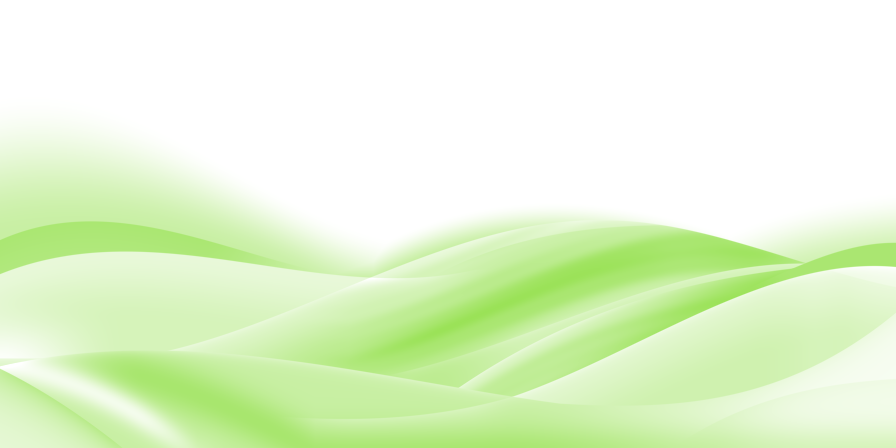
Write a Shadertoy shader that draws this background.

```glsl
// Soft green ribbons sweeping across a white field.
// Cubic edge curves bound overlapping sheets; each sheet sets one scalar
// density (0 = white, 1 = full green), shaded by its depth below the edge.

const vec3 PAPER = vec3(1.0);
const vec3 GREEN = vec3(0.55, 0.87, 0.25);
const float RIM_WIDTH = 0.012;     // pale glow just under an edge
const float STREAK_WIDTH = 0.055;  // dark bands inside the sheets
const float FIBRE_AMOUNT = 0.025;  // fine silky variation
const float RIBBON_DENSITY = 0.74;

// Cubic through four heights spaced evenly from x0 to x1, flat outside.
float curve(float x, float x0, float x1, vec4 h) {
    float t = clamp((x - x0) / (x1 - x0), 0.0, 1.0) * 3.0;
    vec4 w = vec4(-(t - 1.0) * (t - 2.0) * (t - 3.0) / 6.0,
                  t * (t - 2.0) * (t - 3.0) / 2.0,
                  -t * (t - 1.0) * (t - 3.0) / 2.0,
                  t * (t - 1.0) * (t - 2.0) / 6.0);
    return dot(w, h);
}

// Antialiased coverage for a positive depth.
float cover(float depth) {
    float aa = 0.8 / iResolution.y;
    return smoothstep(-aa, aa, depth);
}

float band(float d, float width) {
    return exp(-d * d / (width * width));
}

float rim(float depth) {
    return exp(-max(depth, 0.0) / RIM_WIDTH);
}

float fibres(float d, float x) {
    return FIBRE_AMOUNT * (sin(d * 95.0 + x * 5.0) + 0.6 * sin(d * 170.0 - x * 9.0));
}

// Three hazy hills that melt upward into the paper.
float haze(float x, float y) {
    float left = curve(x, 0.0, 0.5, vec4(0.771, 0.706, 0.526, 0.44)) - y;
    float middle = curve(x, 0.417, 0.9, vec4(0.445, 0.542, 0.516, 0.406)) - y;
    float right = curve(x, 0.781, 1.0, vec4(0.44, 0.505, 0.544, 0.565)) - y;
    float a = 0.48 * smoothstep(-0.02, mix(0.3, 0.14, smoothstep(0.0, 0.35, x)), left);
    float b = 0.56 * smoothstep(-0.005, 0.09, middle);
    float c = 0.42 * smoothstep(-0.01, 0.14, right);
    return max(max(a, b), c);
}

// Central hump: pale strip on top, dark diagonal streak, light underside.
float humpShade(float x, float y, float depth) {
    float crease = curve(x, 0.45, 0.77, vec4(0.345, 0.445, 0.489, 0.497)) - y;
    float streak = curve(x, 0.39, 0.833, vec4(0.1875, 0.297, 0.411, 0.453)) - y;
    float g = 0.3 + 0.18 * smoothstep(0.0, 0.12, depth);
    g += 0.12 * cover(crease) * exp(-max(crease, 0.0) / 0.06) * smoothstep(0.47, 0.58, x);
    g += 0.36 * band(streak, STREAK_WIDTH) * smoothstep(0.27, 0.5, x);
    g -= 0.12 * smoothstep(0.04, 0.11, streak) * smoothstep(0.5, 0.6, x);
    g += 0.2 * smoothstep(0.74, 0.86, x);
    return g + fibres(streak, x) * smoothstep(0.3, 0.5, x) - 0.12 * rim(depth);
}

// Bottom sheet: dense on the left, dissolving toward the lower right.
float floorShade(float x, float y, float depth) {
    float dark = curve(x, 0.078, 0.352, vec4(0.198, 0.154, 0.083, -0.01)) - y;
    float pale = curve(x, 0.0, 0.221, vec4(0.1875, 0.148, 0.081, -0.016)) - y;
    float wedge = curve(x, 0.0, 0.143, vec4(0.177, 0.125, 0.0625, -0.01)) - y;
    float fold = curve(x, 0.312, 0.573, vec4(0.07, 0.065, 0.078, 0.115)) - y;
    float veil = curve(x, 0.75, 1.0, vec4(0.0, 0.088, 0.135, 0.154)) - y;
    float g = mix(0.48, 0.07, smoothstep(0.55, 0.92, x));
    g += 0.28 * band(dark, 0.06) * smoothstep(0.05, 0.16, x);
    g = mix(g, 0.1, band(pale, 0.035) * (1.0 - smoothstep(0.15, 0.26, x)));
    float wedgeShade = 0.2 + 0.42 * exp(-max(wedge, 0.0) / 0.06);
    g = mix(g, wedgeShade, cover(wedge) * (1.0 - smoothstep(0.12, 0.16, x)));
    g -= 0.16 * cover(fold) * exp(-max(fold, 0.0) / 0.03)
        * smoothstep(0.3, 0.4, x) * (1.0 - smoothstep(0.52, 0.6, x));
    g += 0.07 * cover(veil) * exp(-max(veil, 0.0) / 0.08) * smoothstep(0.75, 0.82, x);
    g += 0.1 * exp(-depth / 0.04) * smoothstep(0.65, 0.85, x);
    return g - 0.18 * rim(depth) * (1.0 - smoothstep(0.5, 0.65, x));
}

void mainImage(out vec4 fragColor, in vec2 fragCoord) {
    vec2 uv = fragCoord / iResolution.xy;
    float x = uv.x, y = uv.y;

    // Depth below each edge.
    float ribbon = curve(x, 0.0, 0.352, vec4(0.464, 0.505, 0.461, 0.396)) - y;
    float panel = curve(x, 0.0, 0.531, vec4(0.388, 0.436, 0.391, 0.398)) - y;
    float hump = (x < 0.677 ? curve(x, 0.143, 0.677, vec4(0.2, 0.305, 0.445, 0.508))
                            : curve(x, 0.677, 1.0, vec4(0.508, 0.479, 0.417, 0.359))) - y;
    float wedge = curve(x, 0.43, 0.911, vec4(0.161, 0.258, 0.367, 0.411)) - y;
    float fold = curve(x, 0.475, 0.911, vec4(0.081, 0.258, 0.359, 0.406)) - y;
    float field = curve(x, 0.495, 1.0, vec4(0.0755, 0.19, 0.344, 0.404)) - y;
    float tail = curve(x, 0.833, 1.0, vec4(0.354, 0.404, 0.443, 0.458)) - y;
    float ground = (x < 0.625 ? curve(x, 0.0, 0.625, vec4(0.182, 0.216, 0.167, 0.099))
                              : curve(x, 0.625, 1.0, vec4(0.099, 0.099, 0.154, 0.302))) - y;

    // Haze, then the left ribbon and its pale panel.
    float g = haze(x, y);
    g = mix(g, RIBBON_DENSITY - 0.8 * max(ribbon, 0.0), cover(ribbon) * (1.0 - smoothstep(0.22, 0.36, x)));
    float panelShade = mix(0.2, 0.36, smoothstep(0.0, 0.15, panel));
    panelShade *= mix(smoothstep(0.17, 0.36, y), 1.0, smoothstep(0.0, 0.14, x));
    g = mix(g, panelShade, cover(panel) * (1.0 - smoothstep(0.47, 0.53, x)));

    // Hump with a faint gleam where the panel edge passes through it.
    g = mix(g, humpShade(x, y, hump), cover(hump));
    g -= 0.22 * cover(panel) * cover(hump) * rim(panel * 0.7) * (1.0 - smoothstep(0.42, 0.56, x));

    // Overlapping folds to the right of the hump.
    float wedgeShade = mix(0.58, 0.4, smoothstep(0.48, 0.6, x)) - 0.1 * rim(wedge);
    g = mix(g, wedgeShade, cover(wedge) * smoothstep(0.42, 0.47, x));
    float foldShade = 0.58 + 0.26 * band(field, 0.05) * smoothstep(0.6, 0.78, x) + fibres(fold, x);
    foldShade -= 0.42 * exp(-max(fold, 0.0) / 0.025) * (1.0 - smoothstep(0.6, 0.85, x));
    g = mix(g, foldShade, cover(fold) * smoothstep(0.46, 0.49, x));
    g = mix(g, RIBBON_DENSITY, cover(tail) * smoothstep(0.83, 0.89, x));

    // Right panel, with the hump edge showing through.
    float fieldShade = mix(0.26, 0.42, smoothstep(0.0, 0.16, field)) - 0.12 * rim(field);
    fieldShade -= 0.15 * smoothstep(0.84, 1.0, x) - 0.05 * cover(hump) * smoothstep(0.9, 0.95, x);
    g = mix(g, fieldShade, cover(field) * smoothstep(0.49, 0.52, x));

    g = mix(g, floorShade(x, y, max(ground, 0.0)), cover(ground));
    fragColor = vec4(mix(PAPER, GREEN, clamp(g, 0.0, 1.0)), 1.0);
}
```
